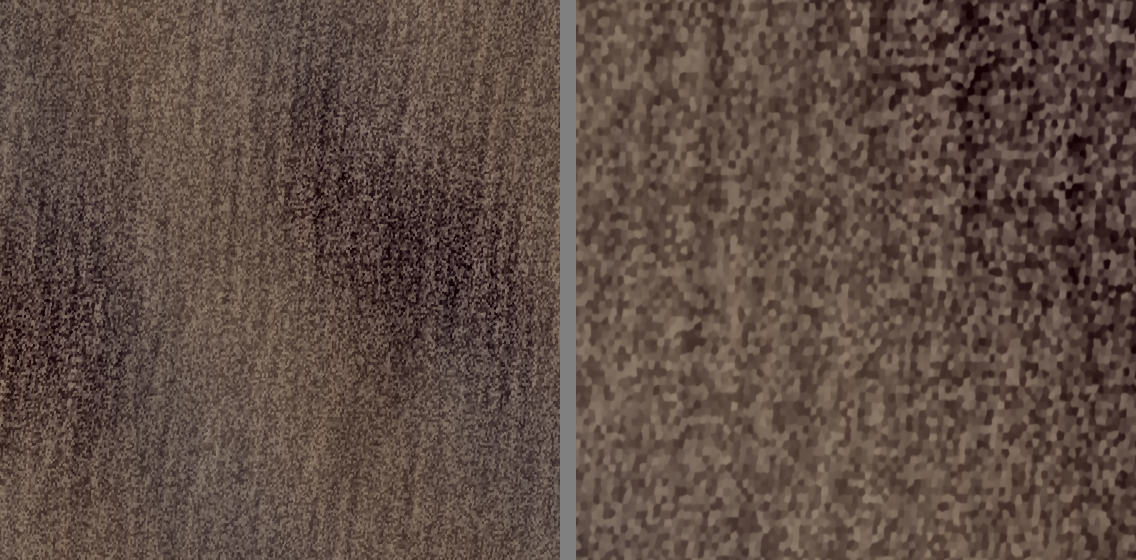
Left: the whole. Right: its middle third, enlarged.
This texture is drawn by a WebGL 2 fragment shader. Its source:

```glsl
#version 300 es
precision highp float;

uniform vec2 u_resolution;
out vec4 fragColor;

const float TAU = 6.2831853;

// Colours
const vec3 DARK = vec3(0.16, 0.09, 0.08);
const vec3 LIGHT = vec3(0.465, 0.40, 0.355);
const vec3 WARM_SHIFT = vec3(0.018, 0.002, -0.020);
const vec3 PLUM_SHIFT = vec3(0.003, -0.006, 0.006);

// Tone: 0 is DARK, 1 is LIGHT
const float BASE_TONE = 0.755;
const float SHADOW_DEPTH = 0.37;
const float PATCH_DEPTH = 0.085;
const float RIB_DEPTH = 0.085;
const float STREAK_DEPTH = 0.34;
const float GRAIN_DEPTH = 1.05;

// Sizes, as counts across the canvas
const float RIB_COUNT = 32.0;
const vec2 STREAK_CELLS = vec2(85.0, 8.0);
const vec2 GRAIN_CELLS = vec2(275.0, 215.0);
const vec2 CLOUD_CELLS = vec2(7.0, 3.5);
const float SLANT = 0.085;

vec3 hash3(vec2 p) {
    vec3 q = fract(p.xyx * vec3(0.1031, 0.1030, 0.0973));
    q += dot(q, q.yxz + 33.33);
    return fract((q.xxy + q.yzz) * q.zyx);
}

// Cellular noise whose cell values blend softly into one another
float cellNoise(vec2 p, float sharpness) {
    vec2 cell = floor(p);
    vec2 local = p - cell;
    float total = 0.0;
    float weights = 0.0;
    for (int j = -1; j <= 1; j++) {
        for (int i = -1; i <= 1; i++) {
            vec2 offset = vec2(i, j);
            vec3 rnd = hash3(cell + offset + 57.0);
            vec2 delta = offset + 0.2 + 0.6 * rnd.xy - local;
            float weight = exp(-sharpness * dot(delta, delta));
            total += weight * rnd.z;
            weights += weight;
        }
    }
    return total / weights - 0.5;
}

// Broad dark band that waves across the cloth and fades in and out
float shadowBand(vec2 p) {
    float centre = 0.53 + 0.13 * sin(TAU * (p.x - 0.33));
    float rise = (p.y - centre) / 0.22;
    float swell = 0.5 + 0.5 * cos(TAU * (p.x - 0.74) / 0.74);
    return exp(-rise * rise) * smoothstep(0.05, 0.75, swell);
}

// Slow light and dark drift from layered sines
float drift(vec2 p) {
    return 0.6 * sin(TAU * (1.9 * p.x + 0.6 * p.y) + 1.2)
         + 0.4 * sin(TAU * (1.3 * p.y - 2.7 * p.x) + 0.5);
}

void main() {
    vec2 uv = gl_FragCoord.xy / u_resolution;
    float across = uv.x - SLANT * uv.y + 0.004 * sin(TAU * uv.y * 1.3 + 3.0 * uv.x);
    vec2 thread = vec2(across, uv.y);

    // Soft patches
    float cloud = cellNoise(thread * CLOUD_CELLS, 4.0);
    float shadow = shadowBand(uv + vec2(0.08, 0.12) * cloud);
    float patches = drift(uv) + 1.2 * cloud;

    // Uneven ribs and long streaks along the thread
    float wander = 4.0 * cellNoise(thread * vec2(11.0, 4.0) + 20.0, 5.0);
    float ribs = 0.65 * sin(TAU * RIB_COUNT * across + wander)
               + 0.35 * sin(TAU * RIB_COUNT * 1.63 * across - 1.5 * wander);
    float streak = cellNoise(thread * STREAK_CELLS + 40.0, 6.0);

    // Fine grain, stronger inside the shadow
    float grain = cellNoise(thread * GRAIN_CELLS, 7.0);
    float relief = 0.75 + 0.55 * shadow;

    float tone = BASE_TONE - SHADOW_DEPTH * shadow + PATCH_DEPTH * patches;
    tone += relief * (RIB_DEPTH * ribs + STREAK_DEPTH * streak + GRAIN_DEPTH * grain);

    // Colour, with tan and grey areas and a plum cast in the shadow
    float warmth = sin(TAU * (1.6 * uv.x + 0.9 * uv.y) + 0.4) + cloud + 0.8 * streak;
    vec3 colour = mix(DARK, LIGHT, clamp(tone, -0.25, 1.3));
    colour += WARM_SHIFT * 0.5 * warmth + PLUM_SHIFT * shadow;

    fragColor = vec4(clamp(colour, 0.0, 1.0), 1.0);
}
```
